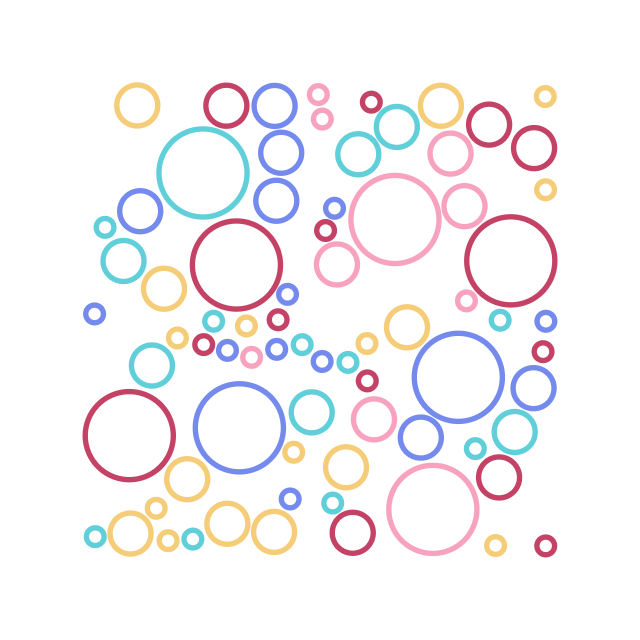
This pattern is drawn by a WebGL 2 fragment shader. Its source:

```glsl
#version 300 es
precision highp float;

uniform vec2 u_resolution;
out vec4 fragColor;

const int MAX_RINGS = 28;
const int TRIES = 4;
const float EDGE = 0.372;
const float STROKE = 0.0084;
const float LARGE = 0.073;
const float MEDIUM = 0.0362;
const float SMALL = 0.018;
const float FAR = 9.0;

const vec3 WHITE = vec3(1.0);
const vec3 BLUE = vec3(0.46, 0.54, 0.93);
const vec3 YELLOW = vec3(0.96, 0.80, 0.47);
const vec3 PINK = vec3(0.97, 0.64, 0.75);
const vec3 TEAL = vec3(0.38, 0.81, 0.85);
const vec3 CRIMSON = vec3(0.77, 0.26, 0.40);

// Integer hash to a value in [0, 1)
float hash(int index, int channel, int seed) {
    uint h = uint(index) * 747796405u + uint(channel) * 2891336453u + uint(seed) * 277803737u;
    h = (h ^ (h >> 16)) * 2246822519u;
    h = (h ^ (h >> 13)) * 3266489917u;
    h ^= h >> 16;
    return float(h >> 8) / 16777216.0;
}

// Wavy border between neighbouring quarters
float seam(float t) {
    return 0.03 * sin(14.0 * t);
}

bool inFirstQuarter(vec2 p, float clearance) {
    return p.y + clearance < seam(p.x) && p.x + clearance < -seam(p.y);
}

// Two large rings per quarter, then a mix, then small ones as filling
float ringRadius(int index, int seed) {
    if (index == 1 + seed % 3 || index == 7 + seed) return LARGE;
    return index >= 20 || hash(index, 0, seed) < 0.4 ? SMALL : MEDIUM;
}

vec3 ringColor(float pick) {
    float slot = pick * 4.75;
    if (slot < 1.0) return BLUE;
    if (slot < 2.0) return YELLOW;
    if (slot < 3.0) return PINK;
    return slot < 4.0 ? TEAL : CRIMSON;
}

float ringCoverage(vec2 p, vec3 ring, float pixel) {
    float d = abs(length(p - ring.xy) - ring.z + 0.5 * STROKE) - 0.5 * STROKE;
    return clamp(0.5 - d / pixel, 0.0, 1.0);
}

// Leftmost x at height y that stays right of the given ring
float restAgainst(vec3 ring, float x, float y, float reach) {
    float d = reach + ring.z;
    float dy = y - ring.y;
    float room = d * d - dy * dy;
    return room > 0.0 ? max(x, ring.x + sqrt(room)) : x;
}

// Pack one quarter from its left edge, drawing each ring as it lands
vec3 drawPacking(vec2 p, int seed, float pixel) {
    vec3 placed[MAX_RINGS];
    vec3 color = WHITE;
    int count = 0;
    for (int i = 0; i < MAX_RINGS; i++) {
        float r = ringRadius(i, seed);
        float gap = mix(0.001, 0.007, hash(i, 1, seed));
        vec3 best = vec3(FAR, 0.0, r);

        // Slide in at several heights and keep the leftmost landing
        for (int k = 0; k < TRIES; k++) {
            float height = (float(k) + hash(i, 3 + k, seed)) / float(TRIES);
            float y = mix(r - EDGE, 0.03 - r, height);
            float x = r - EDGE + 0.5 * gap;
            for (int j = 0; j < count; j++) {
                x = restAgainst(placed[j], x, y, r + gap);
            }
            if (x < best.x && inFirstQuarter(vec2(x, y), 1.09 * r)) best.xy = vec2(x, y);
        }
        if (best.x == FAR) continue;

        placed[count++] = best;
        color = mix(color, ringColor(hash(i, 2, seed)), ringCoverage(p, best, pixel));
    }
    return color;
}

void main() {
    float size = min(u_resolution.x, u_resolution.y);
    vec2 p = (gl_FragCoord.xy - 0.5 * u_resolution) / size;
    float pixel = 1.0 / size;
    vec3 color = WHITE;

    if (max(abs(p.x), abs(p.y)) < EDGE + pixel) {
        // Turn each quarter onto the first one, like a pinwheel
        int seed = 0;
        while (seed < 3 && !inFirstQuarter(p, 0.0)) {
            p = vec2(-p.y, p.x);
            seed++;
        }
        color = drawPacking(p, seed, pixel);
    }
    fragColor = vec4(color, 1.0);
}
```
